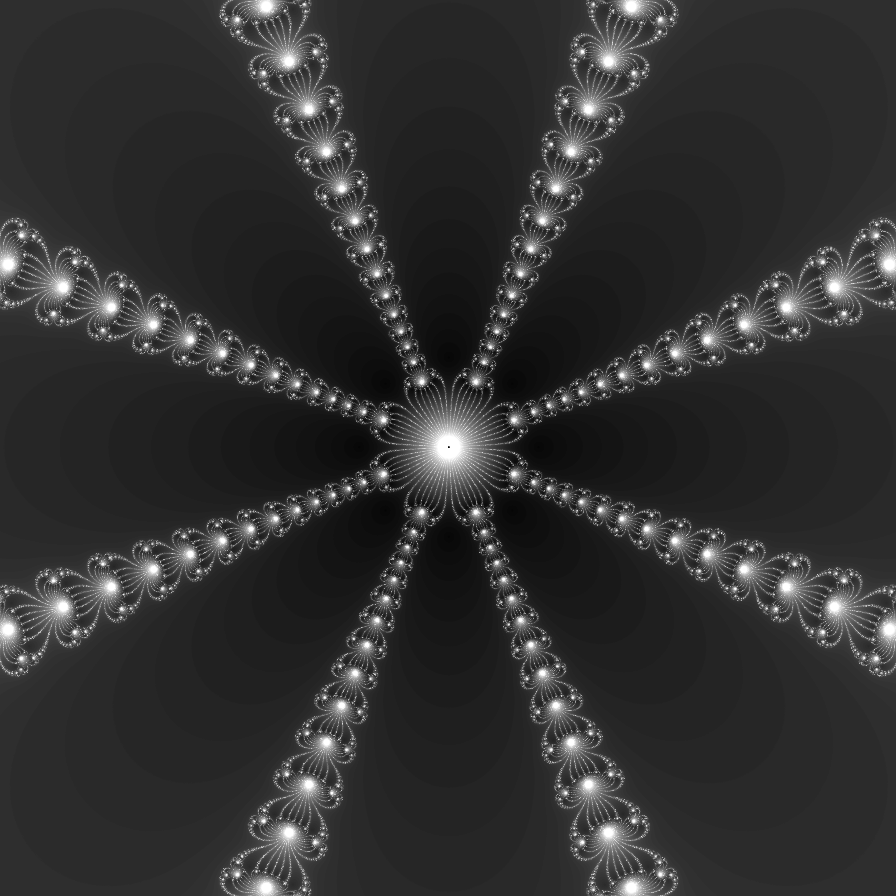
This background is drawn by a Shadertoy shader. Its source:

```glsl
// Newton fractal of z^8 = 1 in grey: eight beaded arms around a bright core.
// Each point is moved by Newton steps until it settles on a root; the number
// of steps sets the brightness, so slow points on the basin borders glow.

#define HALF_WIDTH 5.0        // extent of the plane from centre to canvas edge
#define CENTRE_SHIFT 0.0009766 // offset of the origin, in canvas units
#define MAX_STEPS 100         // step count shown as full white
#define TOLERANCE 1e-6        // step length that counts as settled
#define DOT_RADIUS 0.001      // dark dot at the pole, in canvas units
#define DOT_SOFTNESS 0.0005
#define TAP_SPREAD 0.33       // reach of the smoothing taps, in pixels
#define CENTRE_WEIGHT 0.5     // share of the middle tap

vec2 complexMul(vec2 a, vec2 b) {
    return vec2(a.x * b.x - a.y * b.y, a.x * b.y + a.y * b.x);
}

// The limit on the squared length keeps the pole at zero finite.
vec2 complexInverse(vec2 z) {
    return vec2(z.x, -z.y) / max(dot(z, z), 1e-5);
}

// f / f' for f = z^8 - 1, written as (z - z^-7) / 8 so large z cannot overflow.
vec2 newtonStep(vec2 z) {
    vec2 inv = complexInverse(z);
    vec2 inv2 = complexMul(inv, inv);
    vec2 inv4 = complexMul(inv2, inv2);
    vec2 inv7 = complexMul(inv4, complexMul(inv2, inv));
    return (z - inv7) / 8.0;
}

// Brightness from the number of steps needed to reach a root.
float settleTime(vec2 z) {
    int count = 0;
    for (int i = 0; i < MAX_STEPS; i++) {
        vec2 delta = newtonStep(z);
        if (dot(delta, delta) < TOLERANCE * TOLERANCE) break;
        z -= delta;
        count++;
    }
    return float(count) / float(MAX_STEPS);
}

void mainImage(out vec4 fragColor, in vec2 fragCoord) {
    float size = min(iResolution.x, iResolution.y);
    vec2 p = (fragCoord - 0.5 * iResolution.xy) / size - CENTRE_SHIFT;
    float planeScale = 2.0 * HALF_WIDTH;

    // Middle tap plus four diagonal taps soften the contours
    float grey = CENTRE_WEIGHT * settleTime(p * planeScale);
    for (int k = 0; k < 4; k++) {
        vec2 corner = vec2(k % 2, k / 2) * 2.0 - 1.0;
        vec2 tap = p + corner * TAP_SPREAD / size;
        grey += 0.25 * (1.0 - CENTRE_WEIGHT) * settleTime(tap * planeScale);
    }

    // Dark dot at the pole
    grey *= smoothstep(DOT_RADIUS - DOT_SOFTNESS, DOT_RADIUS + DOT_SOFTNESS, length(p));

    fragColor = vec4(vec3(grey), 1.0);
}
```
